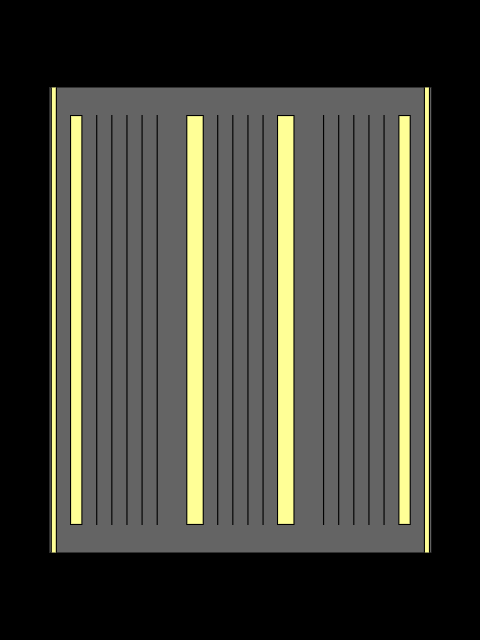
A WebGL 2 fragment shader for this pattern:

```glsl
#version 300 es
precision highp float;
// Mirrored grey panel with yellow bars, thin vertical grooves and edge strips on black.

uniform vec2 u_resolution;
out vec4 fragColor;

const vec3 BLACK = vec3(0.0);
const vec3 GREY = vec3(0.392);
const vec3 YELLOW = vec3(1.0, 1.0, 0.59);

const vec2 PANEL_HALF = vec2(0.2982, 0.3633);
const float BAR_HALF_HEIGHT = 0.3203;
const float GROOVE_SPACING = 0.02363;
const float GROOVE_HALF_WIDTH = 0.0009;
const float OUTLINE = 0.0017;

// Signed distance to an axis-aligned box.
float boxDistance(vec2 p, vec2 halfSize) {
    vec2 d = abs(p) - halfSize;
    return length(max(d, 0.0)) + min(max(d.x, d.y), 0.0);
}

// Smoothed coverage of a distance field, one pixel wide at its edge.
float coverage(float dist, float pixel) {
    return clamp(0.5 - dist / pixel, 0.0, 1.0);
}

// Yellow bar framed by a black outline.
vec3 outlinedBar(vec3 base, vec2 p, vec2 halfSize, vec2 outline, float pixel) {
    vec3 color = mix(base, BLACK, coverage(boxDistance(p, halfSize), pixel));
    return mix(color, YELLOW, coverage(boxDistance(p, halfSize - outline), pixel));
}

// Evenly spaced grooves, left out around the inner and outer bars.
float grooves(vec2 p, float pixel) {
    float index = floor(p.x / GROOVE_SPACING);
    float shown = index < 2.0 || (index > 4.0 && index < 10.0) ? 1.0 : 0.0;
    vec2 local = vec2(p.x - (index + 0.5) * GROOVE_SPACING, p.y);
    vec2 halfSize = vec2(GROOVE_HALF_WIDTH, BAR_HALF_HEIGHT);
    return shown * coverage(boxDistance(local, halfSize), pixel);
}

void main() {
    // Centred coordinates, canvas height = 1, folded left to right.
    float pixel = 1.0 / u_resolution.y;
    vec2 p = (gl_FragCoord.xy - 0.5 * u_resolution) * pixel;
    p.x = abs(p.x - 0.0006);

    // Panel and grooves.
    vec3 color = mix(BLACK, GREY, coverage(boxDistance(p, PANEL_HALF), pixel));
    color = mix(color, BLACK, grooves(p, pixel));

    // Inner and outer bars.
    vec2 innerCenter = vec2(3.0 * GROOVE_SPACING, 0.0);
    vec2 outerCenter = vec2(0.2565, 0.0);
    color = outlinedBar(color, p - innerCenter, vec2(0.0137, BAR_HALF_HEIGHT), vec2(OUTLINE), pixel);
    color = outlinedBar(color, p - outerCenter, vec2(0.0097, BAR_HALF_HEIGHT), vec2(OUTLINE), pixel);

    // Full-height strips along the panel edges.
    vec2 stripHalf = vec2(0.0048, PANEL_HALF.y);
    color = outlinedBar(color, p - vec2(0.2915, 0.0), stripHalf, vec2(OUTLINE, 0.0), pixel);

    fragColor = vec4(color, 1.0);
}
```
